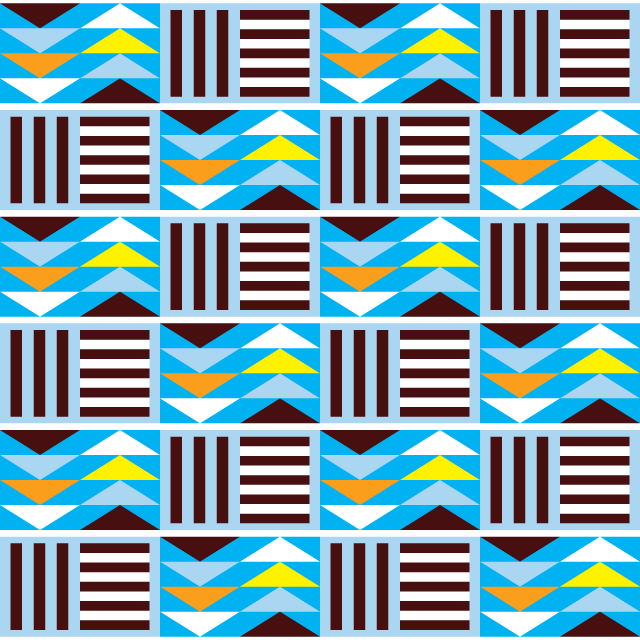
This pattern is drawn by a WebGL 1 fragment shader. Its source:

```glsl
precision highp float;
// Checkerboard of triangle panels and striped panels, in rows split by white bands.

uniform vec2 u_resolution;

const vec2 REPEATS = vec2(4.0, 6.0);   // panels across and down, both even
const float BAND = 0.03125;            // white margin above and below a panel
const int SAMPLES = 4;                 // antialiasing samples per axis

const vec3 WHITE  = vec3(1.0);
const vec3 PALE   = vec3(0.67, 0.84, 0.95);
const vec3 CYAN   = vec3(0.0, 0.70, 0.95);
const vec3 MAROON = vec3(0.28, 0.06, 0.06);
const vec3 ORANGE = vec3(0.98, 0.62, 0.11);
const vec3 YELLOW = vec3(1.0, 0.95, 0.0);

// 1 inside the interval [lo, hi], else 0
float within(float x, float lo, float hi) {
    return step(lo, x) * step(x, hi);
}

// Four stacked triangles pointing down; p runs 0..1 from the top left
vec3 triangleColumn(vec2 p, vec3 accent) {
    float level = floor(p.y * 4.0);
    vec3 fill = level < 1.0 ? MAROON : level < 2.0 ? PALE : level < 3.0 ? accent : WHITE;
    float halfWidth = 1.0 - fract(p.y * 4.0);
    return mix(CYAN, fill, step(abs(2.0 * p.x - 1.0), halfWidth));
}

// The right column is the left one turned half round, with another accent
vec3 trianglePanel(vec2 p) {
    vec2 q = vec2(fract(p.x * 2.0), p.y);
    return p.x < 0.5 ? triangleColumn(q, ORANGE) : triangleColumn(1.0 - q, YELLOW);
}

// Three upright bars beside a block of nine alternating level stripes
vec3 stripePanel(vec2 p) {
    float inset = 0.0667;
    float rows = within(p.y, inset, 1.0 - inset);
    float bar = (p.x - 0.066) / 0.1445;
    float bars = within(bar, 0.0, 3.0) * step(fract(bar), 0.5);
    float stripe = floor((p.y - inset) / (1.0 - 2.0 * inset) * 9.0);
    vec3 stripeColor = mix(MAROON, WHITE, mod(stripe, 2.0));
    vec3 color = mix(PALE, MAROON, bars * rows);
    return mix(color, stripeColor, within(p.x, 0.5, 0.934) * rows);
}

// Colour at uv, which runs 0..1 over the canvas from the top left
vec3 pattern(vec2 uv) {
    vec2 grid = uv * REPEATS;
    vec2 cell = floor(grid);
    vec2 p = fract(grid);
    p.y = (p.y - BAND) / (1.0 - 2.0 * BAND);
    float parity = mod(cell.x + cell.y, 2.0);
    vec3 panel = parity < 0.5 ? trianglePanel(p) : stripePanel(p);
    return mix(WHITE, panel, within(p.y, 0.0, 1.0));
}

void main() {
    // Average a regular grid of samples inside the pixel
    vec3 sum = vec3(0.0);
    for (int j = 0; j < SAMPLES; j++) {
        for (int i = 0; i < SAMPLES; i++) {
            vec2 offset = (vec2(float(i), float(j)) + 0.5) / float(SAMPLES) - 0.5;
            vec2 uv = (gl_FragCoord.xy + offset) / u_resolution;
            sum += pattern(vec2(uv.x, 1.0 - uv.y));
        }
    }
    gl_FragColor = vec4(sum / float(SAMPLES * SAMPLES), 1.0);
}
```
